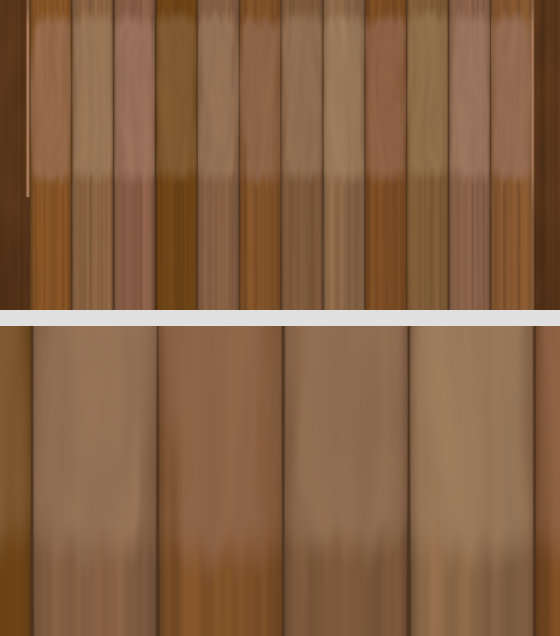
Top: the whole. Bottom: its middle third, enlarged.
A Shadertoy shader for this texture:

```glsl
// Twelve upright wooden planks between dark side posts with pale trim strips.
// Each plank blends a streaky raw finish into a rounded, worn pale patch;
// gradient noise drives the streaks, grain, patch borders and seam widths.

const float PLANKS      = 12.0;
const float WALL_LEFT   = 0.0534;
const float WALL_RIGHT  = 0.9505;
const float WORN_BOTTOM = 0.425;
const float WORN_TOP    = 0.945;
const float WORN_ROUND  = 0.05;
const float WORN_FEATHER = 0.030;
const float SEAM_HALF   = 0.0009;
const float TRIM_HALF   = 0.0026;
const float TRIM_LEFT_X  = 0.0497;
const float TRIM_RIGHT_X = 0.9510;
const float TRIM_LEFT_END = 0.364;
const float STREAK_GAIN = 0.16;
const float GRAIN_GAIN  = 0.075;

const vec3 SEAM_COLOR = vec3(0.29, 0.19, 0.11);
const vec3 POST_COLOR = vec3(0.36, 0.215, 0.105);
const vec3 POST_DARK  = vec3(0.25, 0.15, 0.065);
const vec3 TRIM_COLOR = vec3(0.69, 0.51, 0.38);
const vec3 RAW_COOL   = vec3(0.88, 0.83, 0.78);
const vec3 RAW_WARM   = vec3(0.87, 0.77, 0.48);

// Worn tone of each plank, and how orange its raw finish is.
const vec3 WORN_TONE[12] = vec3[12](
    vec3(0.58, 0.41, 0.29), vec3(0.60, 0.46, 0.34), vec3(0.60, 0.44, 0.35),
    vec3(0.50, 0.35, 0.19), vec3(0.58, 0.44, 0.33), vec3(0.55, 0.39, 0.28),
    vec3(0.57, 0.43, 0.32), vec3(0.60, 0.47, 0.35), vec3(0.55, 0.38, 0.27),
    vec3(0.56, 0.43, 0.29), vec3(0.60, 0.45, 0.36), vec3(0.58, 0.42, 0.32));
const float WARMTH[12] = float[12](
    1.0, 0.1, 0.0, 1.0, 0.0, 0.8, 0.15, 0.0, 0.9, 0.15, 0.0, 0.7);

vec2 hashGradient(vec2 cell) {
    vec3 h = fract(cell.xyx * vec3(0.1031, 0.1030, 0.0973));
    h += dot(h, h.yzx + 33.33);
    return 2.0 * fract((h.xx + h.yz) * h.zy) - 1.0;
}

float gradientNoise(vec2 p) {
    vec2 i = floor(p), f = fract(p);
    vec2 u = f * f * f * (f * (f * 6.0 - 15.0) + 10.0);
    vec2 e = vec2(0.0, 1.0);
    float low  = mix(dot(hashGradient(i), f),
                     dot(hashGradient(i + e.yx), f - e.yx), u.x);
    float high = mix(dot(hashGradient(i + e.xy), f - e.xy),
                     dot(hashGradient(i + e.yy), f - e.yy), u.x);
    return mix(low, high, u.y);
}

// Vertical streaks that hardly change along the height.
float streaks(vec2 uv) {
    return 0.6 * gradientNoise(vec2(uv.x * 85.0, uv.y * 0.3 + 0.4))
         + 0.6 * gradientNoise(vec2(uv.x * 190.0, uv.y * 0.3 + 7.4));
}

// Long wavering fibres with faint arched growth lines.
float grain(vec2 uv, float id) {
    float sway = gradientNoise(vec2(uv.x * 11.0, uv.y * 3.5 + id * 5.3));
    float fibre = gradientNoise(vec2(uv.x * 75.0 + sway * 2.0, uv.y * 3.0 + id * 7.1));
    float arch = sin(24.0 * sway + uv.x * 190.0);
    return fibre + 0.10 * arch;
}

// Rounded patch, 1 inside and 0 outside, with a brushed border.
float wornMask(vec2 uv, float acrossPlank, float id, float aspect) {
    float pitch = (WALL_RIGHT - WALL_LEFT) / PLANKS;
    vec2 halfSize = vec2(0.5 * pitch * aspect, 0.5 * (WORN_TOP - WORN_BOTTOM));
    float shift = 0.025 * gradientNoise(vec2(id * 1.37, 2.6));
    vec2 p = vec2((acrossPlank - 0.5) * pitch * aspect,
                  uv.y - 0.5 * (WORN_TOP + WORN_BOTTOM) - shift);
    vec2 q = abs(p) - halfSize + WORN_ROUND;
    float d = length(max(q, 0.0)) + min(max(q.x, q.y), 0.0) - WORN_ROUND;
    d += 0.035 * gradientNoise(vec2(uv.x * 95.0, uv.y * 5.0));
    return 1.0 - smoothstep(-WORN_FEATHER, WORN_FEATHER, d);
}

vec3 plankWall(vec2 uv, float px, float aspect) {
    float pitch = (WALL_RIGHT - WALL_LEFT) / PLANKS;
    float s = (uv.x - WALL_LEFT) / pitch;
    float id = clamp(floor(s), 0.0, PLANKS - 1.0);
    float across = s - id;
    float worn = wornMask(uv, across, id, aspect);

    vec3 tone = WORN_TONE[int(id)];
    vec3 raw = tone * mix(RAW_COOL, RAW_WARM, WARMTH[int(id)]);
    raw *= 1.0 + STREAK_GAIN * 1.6 * streaks(uv);
    vec3 pale = tone * (1.0 + GRAIN_GAIN * grain(uv, id) + 0.03 * streaks(uv));
    vec3 color = mix(raw, pale, worn);

    // Soft shadow and thin uneven gap along each seam.
    float seamDist = abs(s - round(s)) * pitch;
    color *= 1.0 - mix(0.28, 0.14, worn) * exp(-seamDist / 0.0035);
    float gap = SEAM_HALF * (1.0 + gradientNoise(vec2(round(s) * 3.7, uv.y * 4.0)));
    return mix(color, SEAM_COLOR, 0.8 * (1.0 - smoothstep(gap - px, gap + px, seamDist)));
}

vec3 sidePost(vec2 uv) {
    float inner = min(abs(uv.x - 0.040), abs(uv.x - 0.966));
    float mottle = gradientNoise(uv * vec2(35.0, 5.0));
    vec3 color = mix(POST_COLOR, POST_DARK, 0.55 * exp(-inner / 0.006));
    color = mix(color, POST_DARK, 0.35 * (1.0 - smoothstep(0.2, 0.45, uv.y)));
    return color * (1.0 + 0.16 * mottle + 0.18 * streaks(uv));
}

float strip(float x, float center, float px) {
    return 1.0 - smoothstep(TRIM_HALF - px, TRIM_HALF + px, abs(x - center));
}

void mainImage(out vec4 fragColor, in vec2 fragCoord) {
    vec2 uv = fragCoord / iResolution.xy;
    float px = 1.0 / iResolution.x;
    float aspect = iResolution.x / iResolution.y;

    float wall = smoothstep(WALL_LEFT - px, WALL_LEFT + px, uv.x)
               * (1.0 - smoothstep(WALL_RIGHT - px, WALL_RIGHT + px, uv.x));
    vec3 color = mix(sidePost(uv), plankWall(uv, px, aspect), wall);

    // Trim: the left strip stops short, the right one dims toward the floor.
    float leftTrim = strip(uv.x, TRIM_LEFT_X, px)
                   * smoothstep(TRIM_LEFT_END - px, TRIM_LEFT_END + px, uv.y);
    float rightTrim = strip(uv.x, TRIM_RIGHT_X, px) * mix(0.5, 0.85, smoothstep(0.3, 0.5, uv.y));
    float fade = 1.0 - 0.4 * smoothstep(0.9, 1.0, uv.y);
    color = mix(color, TRIM_COLOR, max(0.9 * leftTrim, rightTrim) * fade);
    fragColor = vec4(color, 1.0);
}
```
